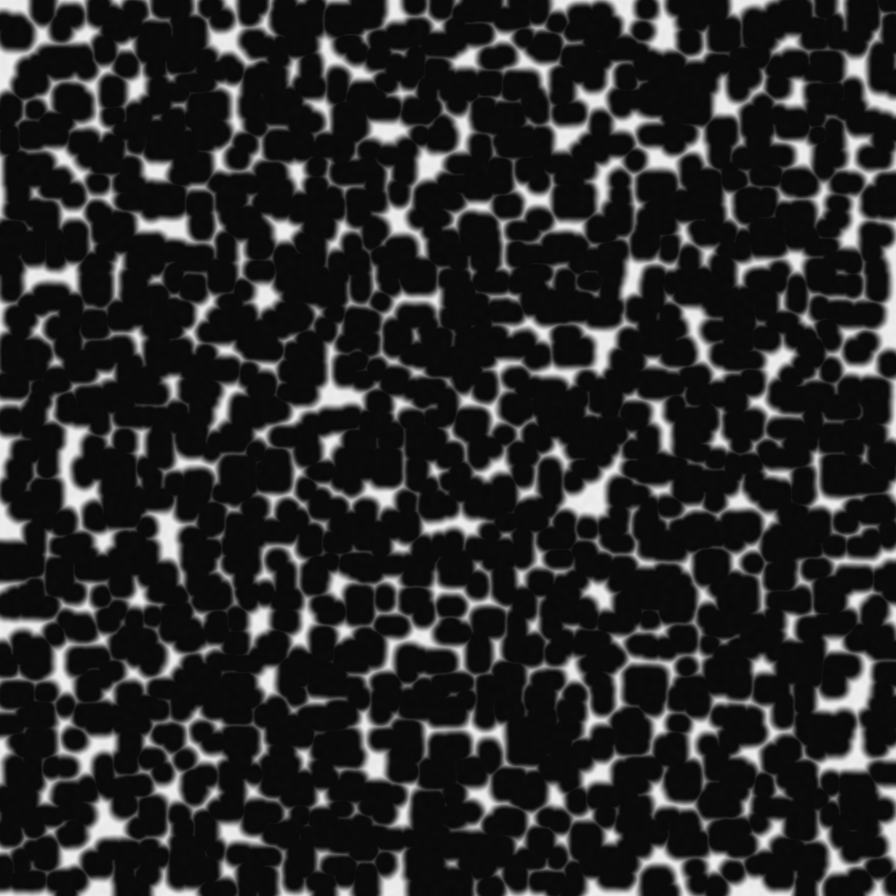
Write a WebGL 2 fragment shader that draws this texture.

```glsl
#version 300 es
precision highp float;

uniform vec2 u_resolution;
out vec4 fragColor;

const float CELLS = 27.0;
const int BLOBS_PER_CELL = 2;
const float BLOB_RADIUS = 0.0125;
const float MAX_STRETCH = 0.0125;
const float BLEND = 0.0007;
const float INK = 0.04;
const float PAPER = 0.92;

vec2 hash2(vec2 p, float seed) {
    vec3 q = fract(vec3(p.xyx + seed * 17.31) * vec3(0.1031, 0.1030, 0.0973));
    q += dot(q, q.yzx + 33.33);
    return fract((q.xx + q.yz) * q.zy);
}

float cornerSlope(vec2 corner, vec2 offset, float seed) {
    return dot(hash2(corner, seed) * 2.0 - 1.0, offset);
}

float gradientNoise(vec2 p, float seed) {
    vec2 i = floor(p);
    vec2 f = p - i;
    vec2 u = f * f * f * (f * (f * 6.0 - 15.0) + 10.0);
    vec2 e = vec2(1.0, 0.0);
    float low = mix(cornerSlope(i, f, seed), cornerSlope(i + e.xy, f - e.xy, seed), u.x);
    float high = mix(cornerSlope(i + e.yx, f - e.yx, seed), cornerSlope(i + e.xx, f - e.xx, seed), u.x);
    return mix(low, high, u.y);
}

float roundedBox(vec2 p, vec2 halfSize, float radius) {
    vec2 q = abs(p) - halfSize;
    return length(max(q, 0.0)) + min(max(q.x, q.y), 0.0) - radius;
}

// Softly blended distance to scattered blobs centred inside the unit square
float blobField(vec2 p, float cells, float blend) {
    vec2 home = floor(p * cells);
    float total = 0.0;
    for (int y = -1; y <= 1; y++) {
        for (int x = -1; x <= 1; x++) {
            vec2 cell = home + vec2(x, y);
            if (any(lessThan(cell, vec2(0.0))) || any(greaterThanEqual(cell, vec2(cells)))) continue;
            for (int k = 0; k < BLOBS_PER_CELL; k++) {
                float seed = float(k) * 2.0 + 1.0;
                vec2 centre = (cell + hash2(cell, seed)) / cells;
                vec2 stretch = hash2(cell, seed + 1.0);
                float d = roundedBox(p - centre, MAX_STRETCH * stretch * stretch, BLOB_RADIUS);
                total += exp(-d / blend);
            }
        }
    }
    return -blend * log(max(total, 1e-30));
}

void main() {
    vec2 uv = gl_FragCoord.xy / u_resolution;

    // Slightly uneven outlines
    vec2 wobble = vec2(gradientNoise(uv * 70.0, 7.0), gradientNoise(uv * 70.0, 8.0));
    float gap = blobField(uv + wobble * 0.0015, CELLS, BLEND);

    // Soft transition from blobs to the gaps between them
    float tone = mix(INK, PAPER, smoothstep(-0.005, 0.0075, gap));

    // Faint mottling
    tone += gradientNoise(uv * 110.0, 9.0) * mix(0.012, 0.035, tone);

    fragColor = vec4(vec3(tone), 1.0);
}
```
